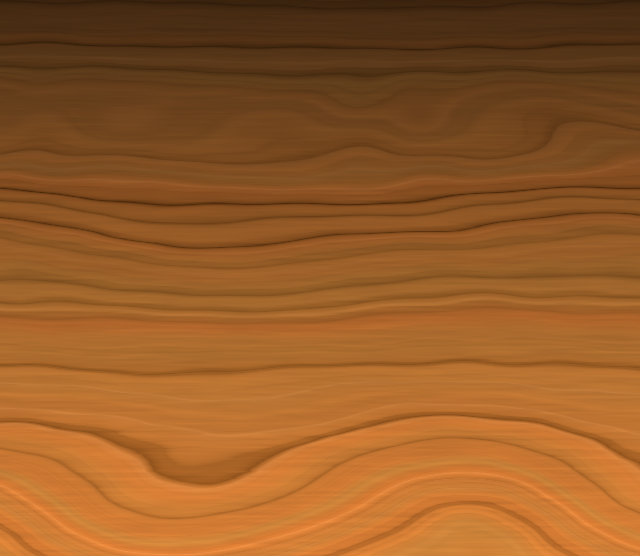
This texture is drawn by a Shadertoy shader. Its source:

```glsl
#define WOOD vec3(0.83, 0.535, 0.235)
#define DARK_TINT vec3(0.57, 0.53, 0.32)
#define PALE_TINT vec3(1.13, 1.20, 1.42)
#define RED_TINT vec3(1.05, 0.92, 0.88)
#define VEIN_DENSITY 25.0
#define FIBRE_SCALE vec2(9.0, 210.0)
#define FIBRE_CONTRAST 0.10
#define LOWER_KNOT_Y 0.085
#define UPPER_KNOT_Y 0.77

float hash(float n) {
    return fract(sin(n * 12.99) * 43758.5);
}

float noise(vec2 p) {
    vec2 cell = floor(p), f = fract(p);
    f = f * f * (3.0 - 2.0 * f);
    float n = cell.x + cell.y * 57.0;
    return mix(mix(hash(n), hash(n + 1.0), f.x),
               mix(hash(n + 57.0), hash(n + 58.0), f.x), f.y);
}

float bell(float d, float width) {
    return exp(-d * d / (width * width));
}

// One-dimensional cellular veins: sharp on one side, fading on the other
float veins(float h, float seed) {
    float cell = floor(h), result = 0.0;
    for (float i = -1.0; i <= 1.0; i++) {
        float id = cell + i + seed;
        float d = h - (cell + i + 0.15 + 0.7 * hash(id));
        float fade = d < 0.0 ? exp(d * 9.0) : exp(-d * 3.2);
        result = max(result, fade * (0.15 + 0.85 * hash(id + 31.7)));
    }
    return result;
}

// Growth-ring height; its contours are the grain lines
float growth(vec2 p) {
    float x = p.x, y = p.y;
    float h = y;

    // Long gentle waves, strongest above the centre
    float sway = 0.25 + bell(y - 0.58, 0.13);
    h += sway * (0.022 * sin(5.2 * x - 3.0 * y + 1.0)
               + 0.007 * sin(11.0 * x + 19.0 * y));

    // Row of wide oval rings near the bottom
    float lower = bell(y - LOWER_KNOT_Y, 0.115);
    h -= 0.105 * lower * cos(7.2 * (x - 0.8) + 0.35 * sin(5.0 * x + 9.0 * y));
    h += 0.012 * bell(y - 0.27, 0.07) * sin(9.0 * x + 14.0 * y);

    // Flattened zone with slanted, irregular knots near the top
    float upper = bell(y - UPPER_KNOT_Y, 0.085);
    float slant = y + 0.2 * x - 0.8;
    h -= 0.75 * upper * (y - UPPER_KNOT_Y);
    h += upper * (0.038 * cos(23.0 * slant) * cos(6.3 * x - 0.8)
                + 0.018 * sin(12.5 * x + 21.0 * y)
                + 0.007 * sin(24.0 * x - 31.0 * y + 2.0 * sin(9.0 * x)));

    // Small ripples
    h += 0.0022 * sin(19.0 * x + 43.0 * y + 2.0 * sin(7.0 * x));
    h += 0.0011 * sin(41.0 * x - 67.0 * y);
    return h;
}

void mainImage(out vec4 fragColor, in vec2 fragCoord) {
    vec2 p = fragCoord / iResolution.y;
    float fibre = noise(p * FIBRE_SCALE) * 0.6
                + noise(p * FIBRE_SCALE * vec2(2.6, 1.7) + 40.0) * 0.4 - 0.5;
    float h = growth(p) + 0.0024 * fibre;

    // Dark and pale veins along the contours
    float dark = 0.72 * veins(h * VEIN_DENSITY, 3.0)
               + 0.30 * veins(-h * VEIN_DENSITY * 2.7, 17.0);
    float pale = veins(-h * VEIN_DENSITY * 1.3, 71.0);
    float red = noise(vec2(h * 38.0, 5.5));
    float tone = noise(vec2(h * 90.0, 9.5)) - 0.5;

    vec3 color = WOOD * mix(vec3(1.0), RED_TINT, red);
    color *= mix(vec3(1.0), PALE_TINT, 0.75 * pale * pale);
    color *= mix(vec3(1.0), DARK_TINT, clamp(dark * dark * 1.25, 0.0, 1.0));
    color *= 1.0 + 0.10 * tone + FIBRE_CONTRAST * fibre;

    // Shade deepening towards the top
    color *= 1.0 - 0.3 * p.y - 0.4 * p.y * p.y;
    fragColor = vec4(color, 1.0);
}
```
